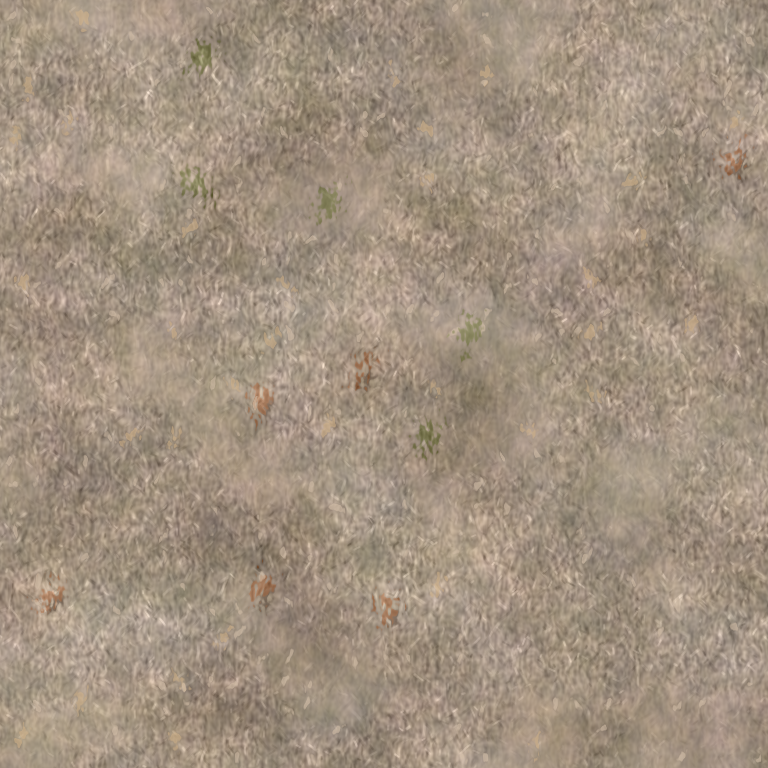
A WebGL 1 fragment shader for this texture:

```glsl
precision highp float;
// Dry, matted grass seen from above: soft patches of earth and thatch carry
// stretched gradient noise and layers of short, mostly upright straws.
// Rare ragged spots add russet leaves, cream flecks and green tufts.

uniform vec2 u_resolution;

vec2 hash2(vec2 p) {
  vec3 q = fract(p.xyx * vec3(0.1031, 0.1030, 0.0973));
  q += dot(q, q.yzx + 33.33);
  return fract((q.xx + q.yz) * q.zy);
}

vec2 gradientAt(vec2 cell) {
  float angle = 6.2832 * hash2(cell + 17.0).x;
  return vec2(cos(angle), sin(angle));
}

float gradientNoise(vec2 p) {
  vec2 i = floor(p), f = fract(p);
  vec2 u = f * f * f * (f * (f * 6.0 - 15.0) + 10.0);
  vec2 e = vec2(1.0, 0.0);
  float bottom = mix(dot(gradientAt(i), f), dot(gradientAt(i + e), f - e), u.x);
  float top = mix(dot(gradientAt(i + e.yx), f - e.yx),
                  dot(gradientAt(i + 1.0), f - 1.0), u.x);
  return mix(bottom, top, u.y);
}

// Brightness offset of one layer of short tapered straws, one per cell
float straws(vec2 p, float cells, float seed) {
  p = p * cells + seed;
  vec2 home = floor(p);
  float shade = 0.0;
  for (int y = -1; y <= 1; y++) {
    for (int x = -1; x <= 1; x++) {
      vec2 cell = home + vec2(float(x), float(y));
      vec2 place = hash2(cell), kind = hash2(cell + 71.3);
      float lean = 2.2 * (kind.x - 0.5);
      vec2 along = vec2(sin(lean), cos(lean));
      vec2 d = p - cell - place;
      float t = dot(d, along);
      float across = abs(dot(d, vec2(along.y, -along.x)));
      float reach = 0.3 + 0.4 * place.y;
      float cover = (1.0 - smoothstep(0.04, 0.17, across))
                  * (1.0 - smoothstep(0.4 * reach, reach, abs(t)));
      shade = mix(shade, mix(-0.085, 0.16, kind.y * kind.y), 0.8 * cover);
    }
  }
  return shade;
}

// Mask of rare ragged spots; size is a fraction of the cell
float spots(vec2 p, float cells, float share, vec2 size, float ragged, float seed) {
  p = p * cells + seed;
  vec2 cell = floor(p);
  vec2 place = hash2(cell), kind = hash2(cell + 43.7);
  float lean = 2.0 * (kind.y - 0.5);
  vec2 d = fract(p) - mix(vec2(0.3), vec2(0.7), place);
  d = mat2(cos(lean), sin(lean), -sin(lean), cos(lean)) * d;
  float edge = length(d / size) + ragged;
  return step(kind.x, share) * (1.0 - smoothstep(0.4, 1.2, edge));
}

void main() {
  vec2 p = gl_FragCoord.xy / u_resolution.y;

  // Broad patches, and worn places where the straw fades out
  vec2 wander = vec2(gradientNoise(p * 34.0 + 5.0), gradientNoise(p * 34.0 + 47.0));
  float broad = gradientNoise(p * 4.0 + 3.1);
  float middle = gradientNoise(p * 10.0 + 8.7);
  float small = gradientNoise(p * 24.0 + 1.9);
  float clump = gradientNoise(p * vec2(52.0, 40.0) + 0.4 * wander + 14.0);
  float worn = smoothstep(0.0, 0.4, gradientNoise(p * 5.0 + 21.4) + 0.4 * middle + 0.3 * small);
  float detail = mix(1.0, 0.4, worn) * (1.0 + 0.7 * small);
  float tone = 0.085 * broad + 0.095 * middle + 0.075 * small + 0.06 * clump;

  // Matted fibres, only slightly bent from the vertical
  vec2 q = p + 0.004 * wander;
  float fibre = gradientNoise(q * vec2(145.0, 70.0));
  float grain = gradientNoise(q * vec2(215.0, 140.0) + 9.0);
  tone += detail * (0.125 * fibre + 0.125 * grain);

  // Loose straws on top
  float straw = 0.8 * straws(q, 41.0, 0.0) + straws(q, 59.0, 31.0);
  straw += straws(q, 83.0, 64.0);
  tone += 0.88 * detail * straw;

  // Earthy colour, drifting between rose, grey and straw yellow
  vec3 colour = vec3(0.633, 0.570, 0.502) + tone * vec3(1.03, 1.0, 0.97);
  float rose = gradientNoise(p * 7.0 + 33.0) + 0.8 * small + 0.7 * clump;
  float yellow = gradientNoise(p * 9.0 + 58.0) + 0.9 * wander.x + 0.6 * fibre;
  colour += rose * vec3(0.014, -0.010, -0.004);
  colour += yellow * vec3(0.010, 0.007, -0.022);

  // Fallen leaves with shadows, pale flecks and green tufts
  float ragged = 1.3 * fibre + 1.1 * grain + 0.6 * wander.y;
  float shadow = spots(p + vec2(-0.007, 0.009), 7.0, 0.12, vec2(0.07, 0.10), ragged, 5.0);
  float leaf = spots(p, 7.0, 0.12, vec2(0.08, 0.12), 1.5 * ragged, 5.0);
  float chip = spots(p, 15.0, 0.16, vec2(0.09, 0.17), 1.4 * ragged, 12.0);
  float fleck = spots(q, 31.0, 0.2, vec2(0.10, 0.23), ragged - 0.5 * clump, 40.0);
  float tuft = spots(p, 6.0, 0.14, vec2(0.08, 0.13), 1.2 * ragged, 27.0);
  colour = mix(colour, vec3(0.37, 0.30, 0.25), 0.5 * shadow);
  colour = mix(colour, vec3(0.69, 0.48, 0.34) + tone, 0.7 * leaf);
  colour = mix(colour, vec3(0.83, 0.71, 0.55), 0.6 * chip);
  colour = mix(colour, vec3(0.84, 0.76, 0.67), 0.6 * fleck);
  colour = mix(colour, vec3(0.49, 0.50, 0.30) + tone, 0.65 * tuft);

  gl_FragColor = vec4(clamp(colour, 0.0, 1.0), 1.0);
}
```
